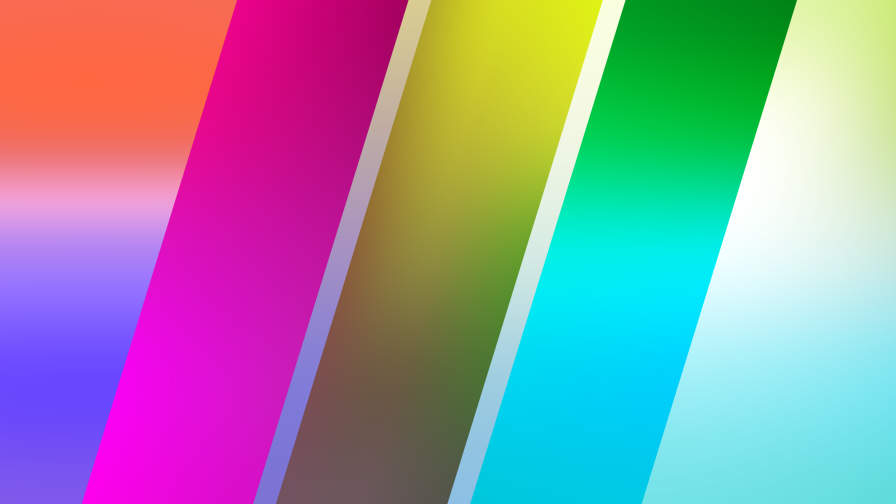
Write a Shadertoy shader that draws this background.

```glsl
// Three slanted colour panels over a soft, bright backdrop.
// Vertical colour ramps, smoothed by a cubic spline, are blended across each
// panel; the panels repeat at an even spacing along a sheared axis.

const float SLANT = 0.1735;        // sideways drift from bottom to top
const float FIRST_EDGE = 0.0911;   // left edge of the first panel at the bottom
const float PANEL_STEP = 0.2168;   // spacing of the panels
const float PANEL_WIDTH = 0.1914;
const float HAZE_HEIGHT = 0.60;    // pale band on the left
const float HAZE_SPREAD = 0.07;
const float HAZE_GAIN = 0.15;
const vec2 GLOW_WARM = vec2(0.10, 0.86);
const vec2 GLOW_COOL = vec2(0.10, 0.28);

// Ramps run from the bottom to the top in five even stops.
const vec3 SUNSET[5] = vec3[5](vec3(.47, .33, .94), vec3(.41, .28, 1.),
    vec3(.66, .49, .95), vec3(.97, .41, .30), vec3(.98, .41, .30));
const vec3 MAGENTA_L[5] = vec3[5](vec3(1., 0., .93), vec3(.97, .01, .95),
    vec3(.88, .06, .76), vec3(.91, .03, .56), vec3(.93, .01, .55));
const vec3 MAGENTA_R[5] = vec3[5](vec3(.84, .06, .78), vec3(.79, .11, .72),
    vec3(.75, .08, .61), vec3(.69, .04, .47), vec3(.64, 0., .37));
const vec3 LILAC_GAP[5] = vec3[5](vec3(.49, .45, .83), vec3(.51, .49, .84),
    vec3(.65, .57, .76), vec3(.75, .68, .64), vec3(.85, .80, .57));
const vec3 OLIVE_L[5] = vec3[5](vec3(.45, .32, .38), vec3(.49, .30, .31),
    vec3(.55, .38, .22), vec3(.63, .53, .18), vec3(.71, .67, .16));
const vec3 OLIVE_M[5] = vec3[5](vec3(.42, .34, .36), vec3(.42, .36, .26),
    vec3(.57, .56, .24), vec3(.75, .74, .19), vec3(.85, .88, .12));
const vec3 OLIVE_R[5] = vec3[5](vec3(.33, .33, .29), vec3(.29, .45, .20),
    vec3(.40, .63, .17), vec3(.79, .84, .17), vec3(.88, .95, .08));
const vec3 PALE_GAP[5] = vec3[5](vec3(.55, .75, .89), vec3(.63, .81, .88),
    vec3(.84, .92, .89), vec3(.95, .97, .89), vec3(.98, 1., .88));
const vec3 AQUA_L[5] = vec3[5](vec3(0., .78, .86), vec3(0., .84, .94),
    vec3(0., .94, .89), vec3(0., .81, .31), vec3(0., .60, .13));
const vec3 AQUA_R[5] = vec3[5](vec3(0., .79, .90), vec3(0., .82, .99),
    vec3(0., .93, .92), vec3(0., .74, .22), vec3(0., .51, .08));
const vec3 MIST_L[5] = vec3[5](vec3(.45, .89, .91), vec3(.64, .94, .97),
    vec3(.95, 1., 1.), vec3(.99, 1., .95), vec3(.88, .96, .65));
const vec3 MIST_R[5] = vec3[5](vec3(.37, .86, .86), vec3(.49, .90, .94),
    vec3(.79, .91, .87), vec3(.81, .90, .60), vec3(.80, .92, .47));

// Catmull-Rom spline through the five stops.
vec3 ramp(vec3 stops[5], float height) {
    float x = clamp(height, 0.0, 1.0) * 4.0;
    int i = min(int(x), 3);
    float f = x - float(i);
    vec3 a = stops[max(i - 1, 0)], b = stops[i];
    vec3 c = stops[i + 1], d = stops[min(i + 2, 4)];
    return b + 0.5 * f * (c - a + f * (2.0 * a - 5.0 * b + 4.0 * c - d
             + f * (3.0 * (b - c) + d - a)));
}

// Left backdrop: warm over cool, with a pale haze between.
vec3 leftBackdrop(vec2 uv) {
    float band = (uv.y - HAZE_HEIGHT) / HAZE_SPREAD;
    vec2 centre = uv.y > HAZE_HEIGHT ? GLOW_WARM : GLOW_COOL;
    float fade = smoothstep(0.0, 0.35, distance(uv, centre));
    vec3 colour = ramp(SUNSET, uv.y) + HAZE_GAIN * exp(-band * band);
    return mix(colour, vec3(0.80, 0.55, 0.75), 0.10 * fade);
}

// Right backdrop: white glow that tints towards the canvas edge.
vec3 rightBackdrop(vec2 uv, float start) {
    float across = clamp((uv.x - start) / (1.0 - start), 0.0, 1.0);
    return mix(ramp(MIST_L, uv.y), ramp(MIST_R, uv.y), pow(across, 1.6));
}

vec3 panelColour(int index, float t, float y) {
    if (index == 0) return mix(ramp(MAGENTA_L, y), ramp(MAGENTA_R, y), t);
    if (index == 2) return mix(ramp(AQUA_L, y), ramp(AQUA_R, y), t);
    vec3 middle = ramp(OLIVE_M, y);
    return t < 0.5 ? mix(ramp(OLIVE_L, y), middle, smoothstep(-0.5, 0.5, t) * 2.0 - 1.0)
                   : mix(middle, ramp(OLIVE_R, y), t * 2.0 - 1.0);
}

// Smooth step to the right of an edge, one pixel wide.
float rightOf(float x, float edge) {
    return smoothstep(-0.75, 0.75, (x - edge) * iResolution.x);
}

void mainImage(out vec4 fragColor, in vec2 fragCoord) {
    vec2 uv = fragCoord / iResolution.xy;
    float shear = SLANT * uv.y;
    float x = uv.x - shear;
    vec3 colour = leftBackdrop(uv);

    // Lay each panel, then the backdrop that follows it.
    for (int i = 0; i < 3; i++) {
        float start = FIRST_EDGE + PANEL_STEP * float(i);
        float end = start + PANEL_WIDTH;
        float t = clamp((x - start) / PANEL_WIDTH, 0.0, 1.0);
        vec3 next = i == 0 ? ramp(LILAC_GAP, uv.y)
                  : i == 1 ? ramp(PALE_GAP, uv.y) : rightBackdrop(uv, end + shear);
        colour = mix(colour, panelColour(i, t, uv.y), rightOf(x, start));
        colour = mix(colour, next, rightOf(x, end));
    }
    fragColor = vec4(clamp(colour, 0.0, 1.0), 1.0);
}
```
